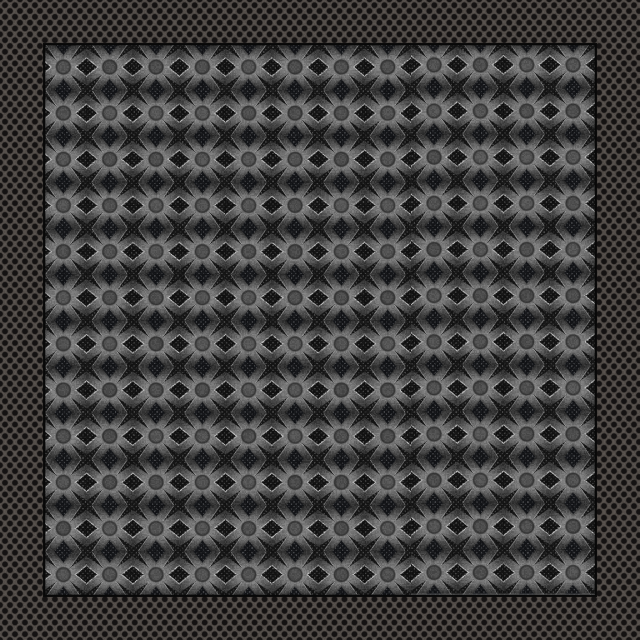
Reproduce this pattern procedurally as a WebGL 1 fragment shader.

```glsl
precision highp float;
// Grey woven panel of discs, diamonds and crossed spikes inside a perforated metal frame.
uniform vec2 u_resolution;

float hash(vec2 p) {
  vec3 q = fract(p.xyx * 0.1031);
  q += dot(q, q.yzx + 33.33);
  return fract((q.x + q.y) * q.z);
}

// Signed distance to a diamond with the given half extents, for p in one quadrant.
float diamond(vec2 p, vec2 halfSize) {
  return (dot(p / halfSize, vec2(1.0)) - 1.0) * halfSize.x * halfSize.y / length(halfSize);
}

float fill(float dist, float soft) {
  return 1.0 - smoothstep(-soft, soft, dist);
}

float stroke(float dist, float width, float soft) {
  return fill(abs(dist) - width, soft);
}

vec3 perforatedMetal(vec2 uv, float pixel, float grain) {
  // Two offset lattices make the staggered holes.
  vec2 pitch = vec2(0.0156, 0.0182);
  vec2 a = (fract(uv / pitch) - 0.5) * pitch;
  vec2 b = (fract(uv / pitch + 0.5) - 0.5) * pitch;
  float hole = min(length(a), length(b)) - 0.0043;
  vec3 metal = vec3(0.335, 0.312, 0.295) + 0.04 * (grain - 0.5);
  metal *= 1.0 - 0.25 * fill(hole - 0.001, pixel);
  return mix(metal, vec3(0.08, 0.07, 0.07), fill(hole, pixel * 0.7));
}

vec3 wovenPanel(vec2 uv, float pixel, float grain) {
  // The strip right of the seam sits slightly higher.
  float shifted = step(0.642, uv.x);
  vec2 grid = (uv - vec2(0.099, 0.1022 + 0.0033 * shifted)) / vec2(0.0724, 0.0721);
  vec2 p = fract(grid + 0.5) - 0.5;
  vec2 m = abs(p);
  vec2 q = 0.5 - m;
  float soft = pixel / 0.0724 * 0.7;
  float variation = hash(floor(grid + 0.5) + 7.0) - 0.5;

  // Light spreads from each disc and fades towards the rows between.
  float tone = mix(0.5, 0.2, smoothstep(0.12, 0.58, length(p * vec2(0.8, 1.05))));
  tone += 0.09 * (grain - 0.5);
  tone += 0.03 * (hash(floor(vec2(uv.x * 60.0, uv.y * 512.0))) - 0.5);

  // Stippled dark cloth fills the diamonds and spikes.
  vec2 wave = sin(grid * 62.83);
  float stipple = smoothstep(0.1, 0.8, wave.x * wave.y);
  float cloth = 0.065 + 0.12 * stipple * (0.5 + grain) + 0.04 * grain;

  // Crossed spikes with bright outer flanks.
  float along = (q.x + q.y) * 0.707;
  float across = (q.x - q.y) * 0.707;
  float spike = abs(across) - 0.085 * (1.0 - along / 0.47);
  float flank = step(0.0, across) * step(0.1, along) * step(along, 0.49);
  tone = mix(tone, cloth, fill(spike, soft));
  tone = mix(tone, 0.68, 0.65 * flank * stroke(spike - 0.01, 0.008, soft) * (0.5 + 0.5 * grain));

  // Upright diamonds above and below the discs.
  float upright = diamond(vec2(m.x, q.y), vec2(0.19, 0.24));
  float uprightMask = fill(upright, soft);
  tone *= 1.0 - 0.25 * fill(upright - 0.03, 0.04);
  tone = mix(tone, cloth, uprightMask);

  // Wide diamonds beside the discs, with broken pale outlines.
  float wide = diamond(vec2(q.x, m.y), vec2(0.24, 0.2));
  tone = mix(tone, cloth - 0.01, fill(wide, soft));
  tone = mix(tone, 0.8, stroke(wide, 0.012, soft) * (0.35 + 0.6 * grain));

  // Discs with a dark soft rim.
  float disc = length(p) - 0.16;
  float face = 0.32 + 0.05 * variation + 0.07 * (grain - 0.5);
  tone = mix(tone, face, fill(disc, soft));
  tone = mix(tone, 0.17, 0.8 * stroke(disc + 0.015, 0.018, soft + 0.015));

  // Bare thread along the lower edge of the raised strip.
  tone = mix(tone, 0.5, shifted * stroke(uv.y - 0.0715, 0.0005, pixel));
  return vec3(tone) + vec3(-0.005, 0.0, 0.012) * uprightMask;
}

void main() {
  vec2 uv = gl_FragCoord.xy / u_resolution;
  float pixel = 1.0 / min(u_resolution.x, u_resolution.y);
  float grain = hash(floor(uv * 512.0));

  vec2 fromCentre = abs(uv - 0.5);
  float edge = max(fromCentre.x, fromCentre.y) - 0.431;
  vec3 frame = perforatedMetal(uv, pixel, grain);
  vec3 panel = wovenPanel(uv, pixel, grain);
  vec3 colour = mix(frame, panel, fill(edge, pixel * 0.7));

  // Dark gap where the panel meets the frame.
  colour = mix(colour, vec3(0.03), stroke(edge, 0.0018, pixel * 0.7));
  gl_FragColor = vec4(clamp(colour, 0.0, 1.0), 1.0);
}
```
